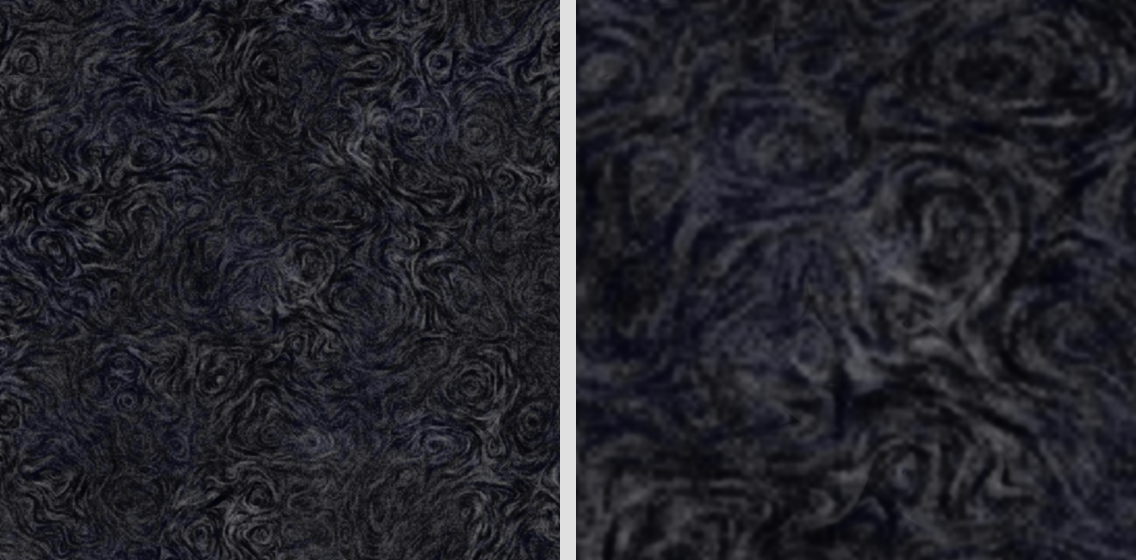
Left, the full canvas; right, a detail of the centre.
A Shadertoy shader for this texture:

```glsl
// Dark, glossy rock with a skin of fine curved fibres and small folds.
// Noise is averaged along the contours of a bumpy field to make the strands;
// side-lit folds, faint shade, glints and grain follow, then a blue tint.

#define MEDIAN_TONE 0.126
#define CONTRAST 0.45
#define FLOW_SCALE 8.0
#define STRAND_SCALE 190.0
#define FOLD_SCALE 90.0
#define GRAIN_SCALE 270.0
#define TRACE_STEP 0.0026
#define TRACE_COUNT 10
#define LIGHT_SHIFT vec2(-0.0045, 0.006)
#define GLINT_SCALE 14.0
#define BLUE_AMOUNT 0.034

float hash(vec2 cell) {
    vec3 q = fract(vec3(cell.xyx) * 0.1031);
    q += dot(q, q.yzx + 33.33);
    return fract((q.x + q.y) * q.z);
}

float noise(vec2 p) {
    vec2 cell = floor(p);
    vec2 f = p - cell;
    f = f * f * (3.0 - 2.0 * f);
    float low = mix(hash(cell), hash(cell + vec2(1, 0)), f.x);
    float high = mix(hash(cell + vec2(0, 1)), hash(cell + vec2(1, 1)), f.x);
    return mix(low, high, f.y);
}

// Layered noise, turned at each octave to hide the grid
float fbm(vec2 p) {
    float sum = 0.0, weight = 0.5;
    for (int i = 0; i < 4; i++) {
        sum += weight * noise(p);
        p = mat2(1.6, 1.2, -1.2, 1.6) * p + 17.3;
        weight *= 0.5;
    }
    return sum / 0.9375;
}

// Bumpy field whose contours the fibres follow
float bumps(vec2 p) {
    vec2 turned = mat2(0.8, 0.6, -0.6, 0.8) * p * FLOW_SCALE;
    return noise(turned + 41.0) + 0.4 * noise(p * FLOW_SCALE * 2.4 + 9.0);
}

// Unit direction along the contours
vec2 flow(vec2 p) {
    const float reach = 0.004;
    float here = bumps(p);
    vec2 slope = vec2(bumps(p + vec2(reach, 0)), bumps(p + vec2(0, reach))) - here;
    return vec2(-slope.y, slope.x) / (length(slope) + 0.0005);
}

// Noise smeared along the flow: x holds fine strands, y holds side-lit folds
vec2 fibres(vec2 p) {
    vec2 sum = vec2(0.0), total = vec2(0.0);
    for (int side = -1; side <= 1; side += 2) {
        vec2 q = p;
        for (int i = 0; i < TRACE_COUNT; i++) {
            float t = float(i) / float(TRACE_COUNT);
            vec2 weight = vec2(exp(-6.0 * t * t), 1.0 - t * t);
            float lit = noise(q * FOLD_SCALE + 70.0);
            float shaded = noise((q + LIGHT_SHIFT) * FOLD_SCALE + 70.0);
            sum += weight * vec2(noise(q * STRAND_SCALE) - 0.5, lit - shaded);
            total += weight;
            q += float(side) * TRACE_STEP * flow(q);
        }
    }
    return sum / total;
}

void mainImage(out vec4 fragColor, in vec2 fragCoord) {
    vec2 p = fragCoord / iResolution.y;
    vec2 warped = p + 0.06 * (vec2(fbm(p * 11.0), fbm(p * 11.0 + 50.0)) - 0.5);

    // Relief, stronger in some regions than in others
    vec2 fibre = fibres(p);
    float relief = mix(0.7, 1.35, smoothstep(0.25, 0.8, noise(warped * 9.0 + 23.0)));
    float strands = 8.0 * fibre.x * relief;
    float folds = 3.2 * fibre.y * relief;

    // Faint broad shade, small glossy patches and fine grain
    float shade = 2.1 * (fbm(warped * 6.0 + 5.0) - 0.5);
    float glint = smoothstep(0.66, 1.0, noise(warped * GLINT_SCALE + 88.0));
    glint *= smoothstep(0.35, 0.7, noise(p * 5.0 + 14.0));
    float grain = 2.0 * (noise(p * GRAIN_SCALE + 31.0) - 0.5);

    // Dark hollows fade softly, bright edges rise in proportion
    float height = shade + strands + folds + grain;
    height += glint * (1.1 + 0.5 * (strands + folds));
    float gain = height < 0.0 ? exp(CONTRAST * height) : 1.0 + CONTRAST * height;
    float tone = MEDIAN_TONE * gain;

    // Cool tint, broken up by the fibres over neutral grey
    float tint = 0.6 * noise(warped * 9.0 + 63.0) + 0.4 * noise(warped * 60.0 + 12.0);
    tint -= 0.6 * fibre.y;
    float blue = 0.012 + BLUE_AMOUNT * smoothstep(0.42, 0.8, tint);
    vec3 color = vec3(tone) + blue * vec3(-0.2, -0.17, 0.95);
    fragColor = vec4(clamp(color, 0.0, 1.0), 1.0);
}
```
